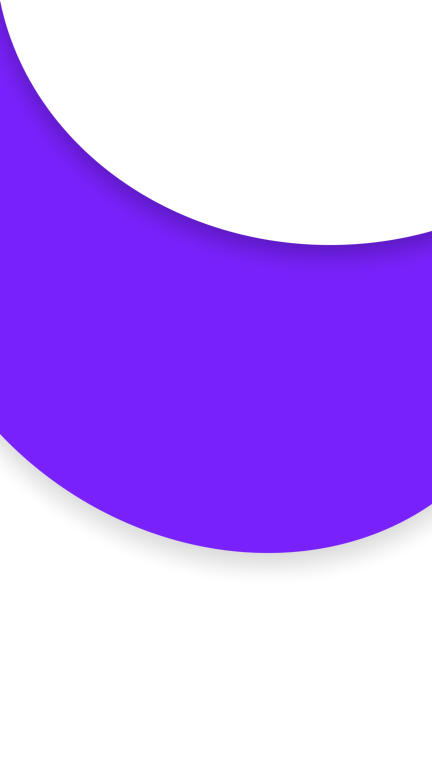
This background is drawn by a WebGL 1 fragment shader. Its source:

```glsl
precision highp float;

uniform vec2 u_resolution;

const vec3 WHITE = vec3(1.0);
const vec3 VIOLET = vec3(0.47, 0.13, 0.98);

// Approximate signed distance to an ellipse turned by an angle
float ellipseDistance(vec2 p, vec2 center, vec2 radii, float angle) {
  float c = cos(angle);
  float s = sin(angle);
  vec2 d = p - center;
  vec2 q = vec2(c * d.x + s * d.y, c * d.y - s * d.x) / radii;
  float k = length(q);
  return k * (k - 1.0) / max(length(q / radii), 0.0001);
}

// Coverage that fades over a band of the given half width
float coverage(float distance, float halfWidth) {
  return 1.0 - smoothstep(-halfWidth, halfWidth, distance);
}

// Ellipse with a soft shadow dropped straight below it
vec3 paintEllipse(vec3 base, vec3 fill, vec2 p, vec2 center, vec2 radii,
                  float angle, float drop, float blur, float strength, float pixel) {
  float shadowDistance = ellipseDistance(p + vec2(0.0, drop), center, radii, angle);
  vec3 shaded = base * (1.0 - strength * coverage(shadowDistance, blur));
  float shapeDistance = ellipseDistance(p, center, radii, angle);
  return mix(shaded, fill, coverage(shapeDistance, 0.75 * pixel));
}

void main() {
  // One unit is the canvas width
  float pixel = 1.0 / u_resolution.x;
  vec2 p = gl_FragCoord.xy * pixel;

  // Large tilted violet ellipse
  vec3 color = paintEllipse(WHITE, VIOLET, p, vec2(0.5132, 1.2021),
                            vec2(0.7738, 0.6639), -0.634, 0.030, 0.050, 0.15, pixel);

  // White ellipse cutting into it from the top
  color = paintEllipse(color, WHITE, p, vec2(0.7639, 1.8958),
                       vec2(0.7755, 0.6852), 0.0, 0.023, 0.050, 0.25, pixel);

  gl_FragColor = vec4(color, 1.0);
}
```
